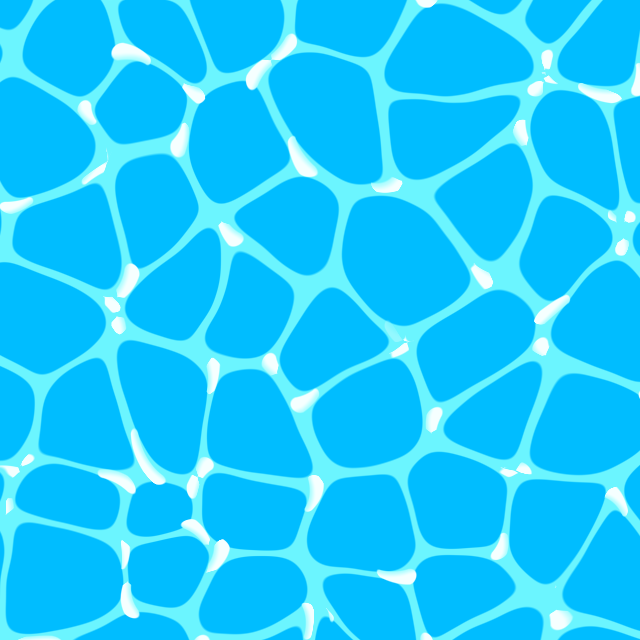
Give the GLSL for this texture, as a three.js fragment shader.

```glsl
// Bright pool water: rounded blue cells, a cyan caustic net and white glints at its joints.
varying vec2 vUv;

const vec2 GRID = vec2(6.0, 7.0);
const float EDGE = 0.0015; // half width of the smoothed outlines

float hash(vec2 p) {
  vec3 q = fract(p.xyx * vec3(0.1031, 0.1030, 0.0973));
  q += dot(q, q.yzx + 33.33);
  return fract((q.x + q.y) * q.z);
}

float noise(vec2 p) {
  vec2 i = floor(p), f = fract(p);
  f = f * f * f * (f * (f * 6.0 - 15.0) + 10.0);
  return mix(mix(hash(i), hash(i + vec2(1.0, 0.0)), f.x),
             mix(hash(i + vec2(0.0, 1.0)), hash(i + 1.0), f.x), f.y);
}

vec2 noise2(vec2 p) {
  return vec2(noise(p + 40.0), noise(p + 91.7)) - 0.5;
}

// Cell centre in xy, random value of the cell in z
vec3 cellSeed(vec2 cell) {
  vec2 id = cell + 17.0;
  vec2 jitter = vec2(hash(id), hash(id + 53.0)) - 0.5;
  return vec3((cell + 0.5 + 0.82 * jitter) / GRID, hash(id + 131.0));
}

// Point at equal distance from three centres
vec2 circumcentre(vec2 a, vec2 b, vec2 c) {
  vec2 u = b - a, v = c - a;
  float det = 2.0 * (u.x * v.y - u.y * v.x);
  return a + (dot(u, u) * vec2(v.y, -v.x) + dot(v, v) * vec2(-u.y, u.x)) / det;
}

// Glint at the joint of three cells: x = signed distance, y = whiteness, z = opacity
vec3 glint(vec2 p, vec3 a, vec3 b, vec3 c, float room) {
  // Choose the same opposite cell from every side of the joint
  if (a.z > c.z) { vec3 t = a; a = c; c = t; }
  if (b.z > c.z) { vec3 t = b; b = c; c = t; }
  vec2 joint = circumcentre(a.xy, b.xy, c.xy);
  float rnd = fract(17.0 * (a.z + b.z) + 31.0 * c.z);
  float rnd2 = fract(rnd * 37.3);

  // Local frame along the arm that leads away from that cell
  vec2 arm = normalize(vec2(a.y - b.y, b.x - a.x));
  arm *= sign(dot(arm, a.xy - c.xy));
  vec2 d = p - joint;
  vec2 q = vec2(dot(d, arm) - 0.014, dot(d, vec2(-arm.y, arm.x)));

  // Bent capsule, thicker at one end
  float halfLength = mix(0.012, 0.030, rnd2);
  q.y += (rnd2 > 0.5 ? 7.0 : -7.0) * (q.x * q.x - 0.0002);
  float along = clamp(q.x / halfLength, -1.0, 1.0);
  float radius = (0.0095 - 0.003 * along) * smoothstep(0.0, 0.014, room);
  float dist = length(q - vec2(along * halfLength, 0.0)) - radius;

  float white = smoothstep(-1.1, 0.2, q.y / 0.0095 - 0.4 * along);
  float opacity = step(rnd, 0.6) * (rnd < 0.03 ? 0.3 : 1.0);
  return vec3(dist, white, opacity);
}

void main() {
  // Bend the plane so that the net flows
  vec2 p = vUv + 0.050 * noise2(vUv * 5.0) + 0.014 * noise2(vUv * 13.0);
  vec2 home = floor(p * GRID);

  // Three nearest centres and the four nearest distances
  vec3 a = vec3(0.0), b = a, c = a;
  vec4 near = vec4(9.0);
  for (int j = -2; j <= 2; j++) {
    for (int i = -2; i <= 2; i++) {
      vec3 s = cellSeed(home + vec2(float(i), float(j)));
      float d = distance(p, s.xy);
      if (d < near.x) { near = vec4(d, near.xyz); c = b; b = a; a = s; }
      else if (d < near.y) { near = vec4(near.x, d, near.yz); c = b; b = s; }
      else if (d < near.z) { near = vec4(near.xy, d, near.z); c = s; }
      else near.w = min(near.w, d);
    }
  }

  // Smooth minimum of the border distances rounds the cell corners
  float rounding = 0.012, sum = 0.0;
  for (int j = -2; j <= 2; j++) {
    for (int i = -2; i <= 2; i++) {
      vec2 gap = cellSeed(home + vec2(float(i), float(j))).xy - a.xy;
      float len = length(gap);
      if (len > 0.0001) {
        float d = dot(a.xy + 0.5 * gap - p, gap / len);
        sum += exp(-d / rounding);
      }
    }
  }
  float border = -rounding * log(sum);

  // Net of uneven width over flat water
  float netWidth = 0.0035 + 0.005 * noise(vUv * 9.0 + 7.0);
  float net = 1.0 - smoothstep(-EDGE, EDGE, border - netWidth);
  vec3 color = mix(vec3(0.0, 0.74, 1.0), vec3(0.42, 0.96, 1.0), net);

  // Glints fade from pale cyan to white across their width
  vec3 g = glint(p, a, b, c, near.w - near.z);
  vec3 glintColor = mix(vec3(0.66, 0.99, 1.0), vec3(0.96, 1.0, 1.0), g.y);
  color = mix(color, glintColor, g.z * (1.0 - smoothstep(-EDGE, EDGE, g.x)));

  gl_FragColor = vec4(color, 1.0);
}
```
